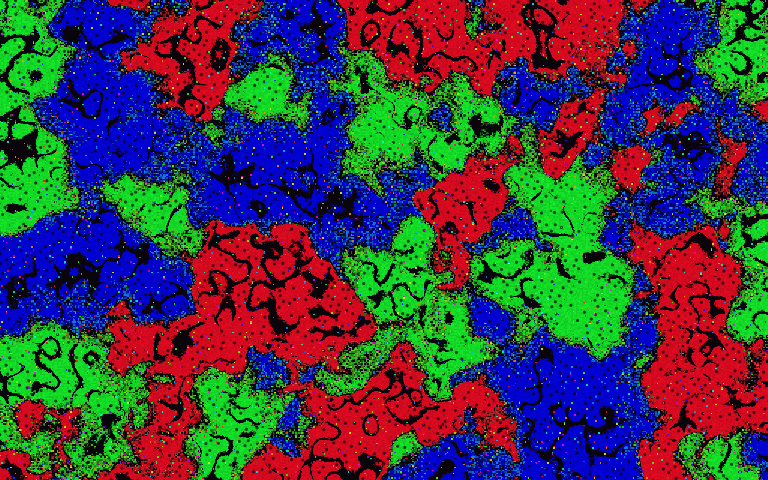
Write a WebGL 2 fragment shader that draws this texture.

```glsl
#version 300 es
precision highp float;
// Rough red, green and blue domains with grainy rims and black worm-like veins.

uniform vec2 u_resolution;
out vec4 outColor;

// Sizes are in canvas heights; rim values are in units of the domain fields.
const float DOMAIN_FREQ = 4.8;
const int DOMAIN_OCTAVES = 5;
const float DOMAIN_GAIN = 0.54;
const vec3 DOMAIN_BIAS = vec3(-0.028, -0.004, 0.058);
const float WARP_FREQ = 19.0;
const float WARP_SIZE = 0.04;
const float GRAINS = 320.0;
const float SEAM = 0.011;
const vec3 RIM = vec3(0.045, 0.105, 0.115);
const float VEIN_FREQ = 30.0;
const float VEIN_WIDTH = 0.135;
const float PORE_FREQ = 62.0;
const float PORE_RADIUS = 0.2;
const float STRAY_SHARE = 0.04;

const vec3 RED = vec3(0.90, 0.04, 0.13);
const vec3 GREEN = vec3(0.08, 0.92, 0.16);
const vec3 BLUE = vec3(0.01, 0.01, 0.88);
const vec3 RED_RIM = vec3(0.88, 0.22, 0.18);
const vec3 GREEN_RIM = vec3(0.45, 0.90, 0.16);
const vec3 BLUE_RIM = vec3(0.08, 0.48, 1.0);
const vec3 BLACK = vec3(0.04, 0.02, 0.04);
const mat2 TURN = mat2(0.8, 0.6, -0.6, 0.8);

float hash(vec2 p) {
    return fract(sin(dot(p, vec2(127.1, 311.7))) * 43758.5453);
}

float noise(vec2 p) {
    vec2 i = floor(p);
    vec2 f = fract(p);
    f = f * f * (3.0 - 2.0 * f);
    return mix(mix(hash(i), hash(i + vec2(1, 0)), f.x),
               mix(hash(i + vec2(0, 1)), hash(i + vec2(1, 1)), f.x), f.y);
}

float fbm(vec2 p) {
    float sum = 0.0;
    float amp = 0.5;
    for (int i = 0; i < DOMAIN_OCTAVES; i++) {
        sum += amp * noise(p);
        p = TURN * p * 2.03 + 17.3;
        amp *= DOMAIN_GAIN;
    }
    return sum;
}

// Scattered round dots, one per grid square
float pores(vec2 p) {
    vec2 id = floor(p);
    vec2 center = 0.25 + 0.5 * vec2(hash(id + 11.0), hash(id + 37.0));
    float radius = PORE_RADIUS * step(0.45, hash(id + 59.0));
    return (1.0 - smoothstep(radius - 0.08, radius + 0.08, length(fract(p) - center))) * step(0.01, radius);
}

// Fully saturated colour for a single grain
vec3 vivid(float h) {
    return clamp(abs(fract(h + vec3(0.0, 2.0, 1.0) / 3.0) * 6.0 - 3.0) - 1.0, 0.0, 1.0);
}

void main() {
    vec2 p = gl_FragCoord.xy / u_resolution.y;
    vec2 cell = floor(p * GRAINS);
    float pick = hash(cell + 3.0);
    float tone = hash(cell + 71.0);
    float jitter = hash(cell + 139.0) - 0.5;
    float shade = hash(cell + 307.0);

    // Three competing fields on warped ground: the largest one owns the point
    vec2 warp = vec2(noise(p * WARP_FREQ + 7.0), noise(TURN * p * WARP_FREQ + 61.0)) - 0.5;
    vec2 q = TURN * (p + WARP_SIZE * warp) * DOMAIN_FREQ;
    vec3 field = DOMAIN_BIAS + vec3(fbm(q + 15.0), fbm(TURN * q + 47.0), fbm(q * TURN + 93.0));
    float top = max(field.r, max(field.g, field.b));
    float low = min(field.r, min(field.g, field.b));
    float margin = 2.0 * top + low - dot(field, vec3(1.0));
    vec3 owner = field.r == top ? vec3(1, 0, 0) : field.g == top ? vec3(0, 1, 0) : vec3(0, 0, 1);
    vec3 base = mat3(RED, GREEN, BLUE) * owner;
    vec3 rimColor = mat3(RED_RIM, GREEN_RIM, BLUE_RIM) * owner;
    vec3 color = base * (1.0 - 0.15 * shade);

    // Veins and small pores, away from the rims
    float vein = abs(noise(p * VEIN_FREQ) - noise(TURN * p * VEIN_FREQ * 1.15 + 29.0));
    float width = VEIN_WIDTH * smoothstep(0.25, 0.6, noise(TURN * p * 15.0 + 53.0));
    width *= smoothstep(0.04, 0.12, margin);
    vein += jitter * 0.09;
    float ink = (1.0 - smoothstep(width - 0.025, width + 0.025, vein)) * smoothstep(0.0, 0.04, width);
    color = mix(color, BLACK, max(ink, 0.7 * pores(TURN * p * PORE_FREQ)));

    // Rim grains of mixed brightness thin out towards the interior
    float rim = 1.0 - smoothstep(SEAM, dot(RIM, owner), margin + jitter * 0.02);
    vec3 grain = tone < 0.17 ? BLACK
               : tone < 0.55 ? mix(base, rimColor, 0.3 * pick) * mix(0.35, 0.85, shade)
               : tone < 0.92 ? rimColor * mix(0.45, 1.0, shade)
               : vivid(tone * 37.0) * mix(0.5, 1.0, shade);
    color = mix(color, grain, step(pick, rim));

    // Dark, broken seam between domains
    float seam = 1.0 - smoothstep(SEAM - 0.005, SEAM + 0.005, margin + jitter * 0.018);
    color = mix(color, BLACK, seam * step(tone, 0.82));

    // Stray bright grains anywhere
    float stray = step(1.0 - STRAY_SHARE, hash(cell + 211.0));
    color = mix(color, vivid(pick), stray * 0.85);

    outColor = vec4(color, 1.0);
}
```
